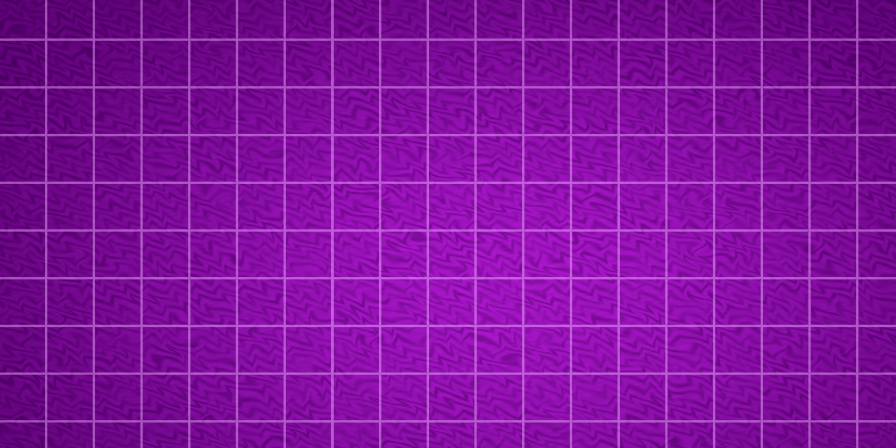
Reproduce this pattern procedurally as a Shadertoy shader.

```glsl
// Violet sheet of twisted, stitched fibres under a thin pale square grid.
// The stitches are stacked lopsided zigzags bent by value noise; an
// off-centre radial glow darkens the sheet towards its upper corners.

#define CELL 0.1065
#define GRID_ORIGIN vec2(0.1030, 0.0595)
#define LINE_HALF 0.0026
#define LINE_COLOR vec3(0.79, 0.43, 0.89)
#define SEAM_INDEX 6.0
#define SHADE_COLOR vec3(0.335, 0.0, 0.43)
#define GLOW_COLOR vec3(0.61, 0.075, 0.735)
#define GLOW_CENTER vec2(0.56, 0.38)
#define STITCH_SIZE vec2(0.052, 0.023)
#define CREASE_DEPTH 0.42
#define FIBRE_DEPTH 0.20

float hash(vec2 p) {
    vec3 q = fract(vec3(p.xyx) * 0.1031);
    q += dot(q, q.yzx + 33.33);
    return fract((q.x + q.y) * q.z);
}

float noise(vec2 p) {
    vec2 i = floor(p);
    vec2 f = fract(p);
    f = f * f * (3.0 - 2.0 * f);
    float low = mix(hash(i), hash(i + vec2(1.0, 0.0)), f.x);
    float high = mix(hash(i + vec2(0.0, 1.0)), hash(i + vec2(1.0, 1.0)), f.x);
    return mix(low, high, f.y);
}

// Long shallow fall followed by a short steep rise, in 0..1
float lopsidedZigzag(float x) {
    float t = fract(x);
    return t < 0.68 ? 1.0 - t / 0.68 : (t - 0.68) / 0.32;
}

// Relief of the stitched fibres: creases below zero, crests above
float stitchRelief(vec2 p, float pixel) {
    vec2 q = p / STITCH_SIZE;
    vec2 bend = vec2(noise(q * 0.8 + 17.0), noise(q * 0.9 + 61.0)) - 0.5;
    q += bend * vec2(0.9, 0.8);
    float row = q.y - 0.85 * lopsidedZigzag(q.x + 0.35 * q.y);
    float across = fract(row);
    float soft = 0.14 + pixel / STITCH_SIZE.y;
    float crease = 1.0 - smoothstep(0.04, soft + 0.10, min(across, 1.0 - across));
    float crest = smoothstep(0.15, 0.45, across) * (1.0 - smoothstep(0.45, 0.9, across));
    float wear = mix(0.3, 1.15, noise(q * vec2(1.1, 1.5) + 103.0));
    return wear * (0.32 * crest - crease) + 0.12;
}

// Fine strands stretched along the stitches
float fibreGrain(vec2 p) {
    vec2 q = vec2(p.x + 0.5 * p.y, p.y - 0.18 * p.x);
    return noise(q * vec2(65.0, 210.0) + 29.0) - 0.5;
}

float radialGlow(vec2 p, float aspect) {
    vec2 d = p - GLOW_CENTER * vec2(aspect, 1.0);
    return 1.0 - 0.98 * smoothstep(0.0, 1.0, length(d * vec2(0.64, 1.0)));
}

// Coverage of the square grid, with one heavier seam and its knots
float gridLines(vec2 p, float pixel) {
    vec2 g = (p - GRID_ORIGIN) / CELL;
    vec2 nearest = round(g);
    vec2 d = abs(g - nearest) * CELL;
    float seam = 1.0 - step(0.5, abs(nearest.x - SEAM_INDEX));
    vec2 halfWidth = LINE_HALF * vec2(1.0 + 0.25 * seam, 1.0);
    vec2 cover = clamp((halfWidth - d) / pixel + 0.5, 0.0, 1.0);
    float knot = seam * clamp((1.7 * LINE_HALF - length(d)) / pixel + 0.5, 0.0, 1.0);
    return max(max(cover.x, cover.y), knot);
}

void mainImage(out vec4 fragColor, in vec2 fragCoord) {
    float pixel = 1.0 / iResolution.y;
    vec2 p = fragCoord * pixel;
    float glow = radialGlow(p, iResolution.x * pixel);

    // Fibre surface
    float relief = CREASE_DEPTH * stitchRelief(p, pixel) + FIBRE_DEPTH * fibreGrain(p);
    float level = glow + relief * mix(0.6, 1.0, glow);
    vec3 color = max(mix(SHADE_COLOR, GLOW_COLOR, level), 0.0);

    // Grid, dimmed away from the glow and lightly broken by the fibres
    vec3 ink = LINE_COLOR * mix(0.84, 1.0, glow) + 0.06 * relief;
    color = mix(color, ink, 0.86 * gridLines(p, pixel));

    fragColor = vec4(color, 1.0);
}
```
